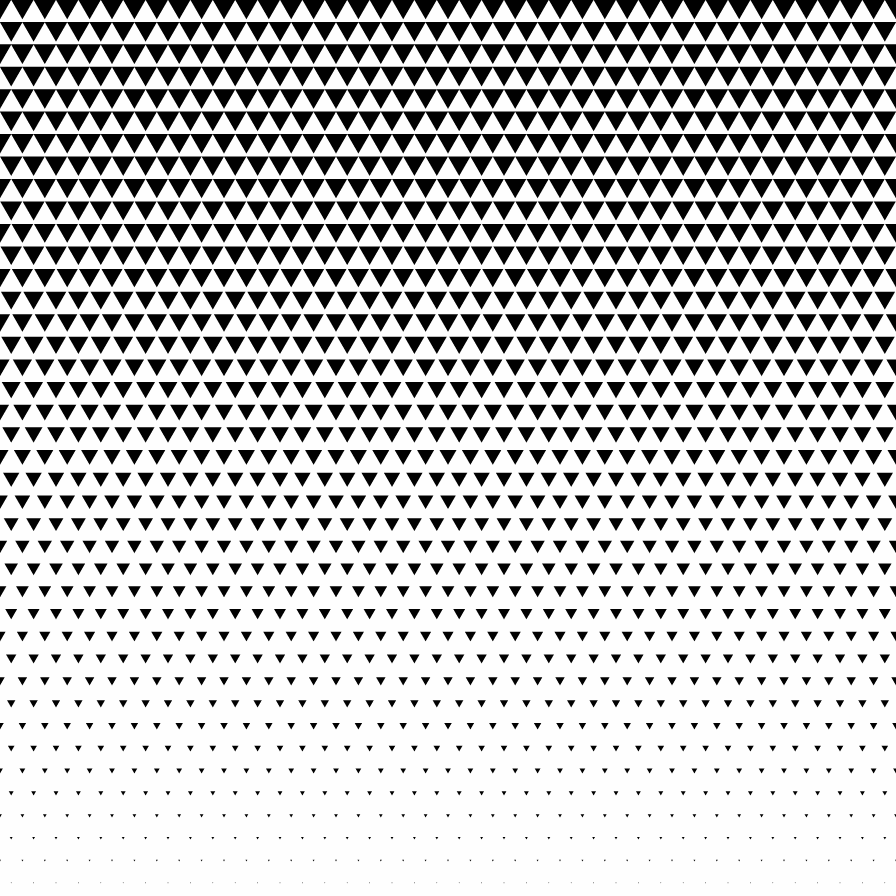
Write a three.js fragment shader that draws this pattern.

```glsl
#define COUNT 40.0        // rows and columns
#define MAX_SIDE 1.02     // largest triangle side, in cells
#define ASPECT 0.866      // triangle height over side
#define CENTRE 0.42       // triangle centre below the top of its row
#define GROWTH 1.07       // how early the triangles reach full size
#define SAMPLES 4         // antialiasing samples per axis
#define PAPER vec3(0.995)
#define INK vec3(0.005)

varying vec2 vUv;

// Side of the triangles in a row, easing from zero at the bottom
float rowSide(float row) {
  float rise = clamp(GROWTH * (1.0 - row / COUNT), 0.0, 1.0);
  return MAX_SIDE * sin(1.5708 * rise);
}

// Signed distance to a triangle pointing down, centred on its bounds
float triangleDistance(vec2 p, float side) {
  float height = side * ASPECT;
  float top = p.y - 0.5 * height;
  vec2 slopeNormal = normalize(vec2(height, -0.5 * side) + vec2(1e-5, 0.0));
  float slope = dot(vec2(abs(p.x), p.y + 0.5 * height), slopeNormal);
  return max(top, slope);
}

// One where the staggered grid is inked, zero elsewhere
float inkAt(vec2 uv) {
  float down = (1.0 - uv.y) * COUNT + 0.5 - CENTRE;
  float row = floor(down);
  float stagger = 0.5 * mod(row, 2.0);
  vec2 cell = vec2(fract(uv.x * COUNT + 0.5 - stagger) - 0.5,
                   0.5 - fract(down));
  return step(triangleDistance(cell, rowSide(row)), 0.0);
}

void main() {
  // Average over the pixel so that tiny triangles fade by area
  vec2 pixel = fwidth(vUv);
  float coverage = 0.0;
  for (int i = 0; i < SAMPLES; i++) {
    for (int j = 0; j < SAMPLES; j++) {
      vec2 offset = (vec2(float(i), float(j)) + 0.5) / float(SAMPLES) - 0.5;
      coverage += inkAt(vUv + offset * pixel);
    }
  }
  coverage /= float(SAMPLES * SAMPLES);

  gl_FragColor = vec4(mix(PAPER, INK, coverage), 1.0);
}
```
